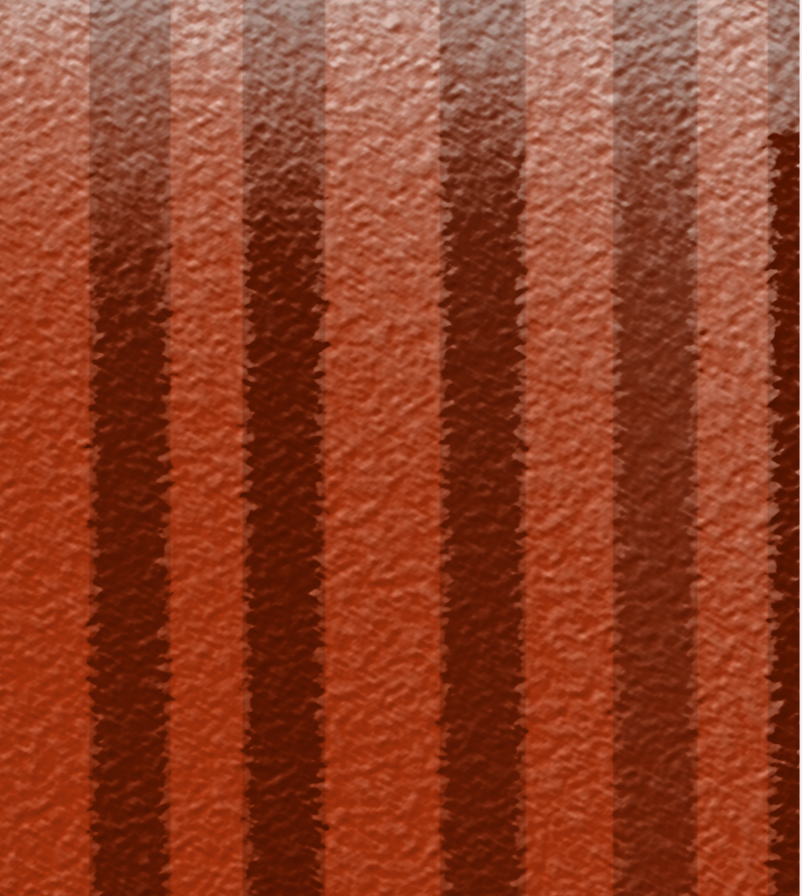
Give the GLSL for this texture, as a Shadertoy shader.

```glsl
// Five dark upright bands brushed over rust-coloured ribbed paper.
// Pigment thins to pale fibre towards the top and right; layered sines make
// the ribs, and stretched value noise makes the fibres and ragged edges.
#define RIB_ROWS 46.0
#define RIB_DEPTH 0.045
#define FIBRE_SCALE 115.0
#define FIBRE_CONTRAST 0.42
#define EDGE_ROUGHNESS 0.009
#define VEIL_TINT 0.83
#define PAPER_END 0.997
#define RUST vec3(0.625, 0.185, 0.045)
#define UMBER vec3(0.345, 0.085, 0.005)
#define PALE vec3(0.765, 0.645, 0.605)

const int BAND_COUNT = 5;
// Centre, half width, height where the pigment fades, strength
const vec4 BANDS[BAND_COUNT] = vec4[](
    vec4(0.162, 0.050, 0.76, 0.92),
    vec4(0.354, 0.051, 0.81, 0.97),
    vec4(0.602, 0.053, 0.85, 0.86),
    vec4(0.817, 0.052, 0.82, 0.60),
    vec4(0.984, 0.026, 0.855, 1.00));
const float FADE_LENGTH[BAND_COUNT] = float[](0.28, 0.27, 0.22, 0.34, 0.02);

float hash(vec2 p) {
    vec3 q = fract(p.xyx * vec3(0.1031, 0.1030, 0.0973));
    q += dot(q, q.yzx + 33.33);
    return fract((q.x + q.y) * q.z);
}

float valueNoise(vec2 p) {
    vec2 cell = floor(p), f = fract(p);
    f = f * f * (3.0 - 2.0 * f);
    return mix(mix(hash(cell), hash(cell + vec2(1, 0)), f.x),
               mix(hash(cell + vec2(0, 1)), hash(cell + vec2(1, 1)), f.x), f.y);
}

// Crossing fibres in two slanted directions plus fine grit
float fibreHeight(vec2 p) {
    mat2 slant = mat2(0.87, -0.50, 0.50, 0.87);
    vec2 a = slant * p, b = p * slant;
    float h = 0.40 * valueNoise(a * vec2(0.55, 1.3));
    h += 0.35 * valueNoise(b * vec2(0.8, 1.9) + 31.0);
    h += 0.25 * valueNoise(a * vec2(1.5, 2.6) + 67.0);
    return h;
}

// Horizontal ribs broken into short wavy segments
float ribHeight(vec2 p) {
    float warp = 0.25 * sin(p.x * 97.0 + 3.0 * sin(p.y * 31.0));
    warp += 0.9 * valueNoise(p * vec2(28.0, 36.0));
    float rib = sin(6.2832 * (p.y * RIB_ROWS + warp));
    return rib * (0.45 + 0.9 * valueNoise(p * vec2(24.0, 17.0) + 9.0));
}

void mainImage(out vec4 fragColor, in vec2 fragCoord) {
    vec2 uv = fragCoord / iResolution.xy;
    vec2 p = fragCoord / iResolution.y;
    float pixel = 1.0 / iResolution.x;

    // Paper surface, lit from the upper left
    vec2 q = p * FIBRE_SCALE;
    float fibre = fibreHeight(q);
    float relief = fibre - fibreHeight(q + vec2(-0.45, 0.65));
    float rib = ribHeight(p);
    float grain = (fibre - 0.5) + 0.6 * relief;

    // Pale wash over rust
    float wash = 0.88 * exp((uv.y - 1.0) * mix(5.2, 2.0, uv.x));
    float exposed = wash + (0.35 + 0.4 * wash) * grain + RIB_DEPTH * rib;
    vec3 color = mix(RUST, PALE, clamp(exposed, 0.0, 1.0));

    // Bands: a faint even veil beneath ragged, fading pigment
    for (int i = 0; i < BAND_COUNT; i++) {
        vec4 band = BANDS[i];
        float edge = abs(uv.x - band.x) - band.y;
        float veil = 1.0 - smoothstep(-pixel, 2.0 * pixel, edge);
        float ragged = edge + EDGE_ROUGHNESS * (0.5 + 2.0 * grain + 0.5 * rib);
        float body = 1.0 - smoothstep(-0.007, 0.003, ragged);
        float rise = (band.z - uv.y) / FADE_LENGTH[i] + 0.5 - 0.5 * grain;
        float pigment = body * smoothstep(0.0, 1.0, rise) * band.w;
        float worn = pigment * (1.0 - FIBRE_CONTRAST * max(grain + 0.15 * rib, 0.0));
        color *= mix(1.0, VEIL_TINT, veil * (1.0 - pigment));
        color = mix(color, UMBER, worn);
    }

    // Surface shading and the bare strip at the right
    color *= 1.0 + 0.30 * relief + 0.5 * RIB_DEPTH * rib;
    float bare = smoothstep(PAPER_END - pixel, PAPER_END + pixel, uv.x);
    color = mix(color, vec3(0.96, 0.93, 0.92), bare);
    fragColor = vec4(clamp(color, 0.0, 1.0), 1.0);
}
```
